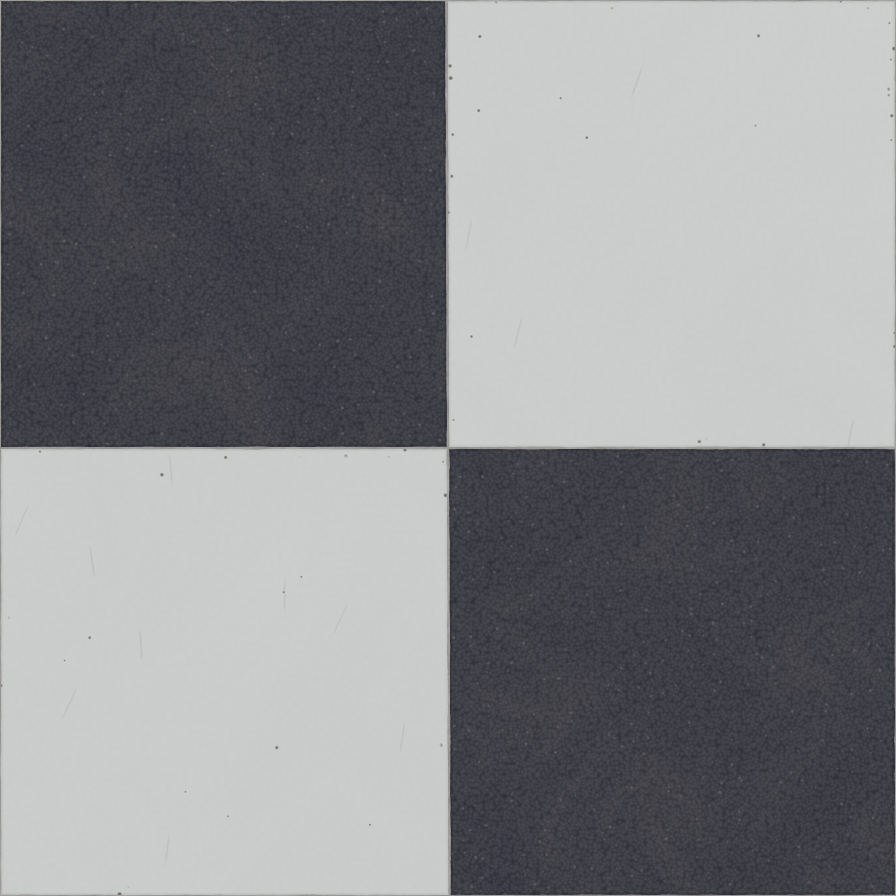
Give the GLSL for this pattern, as a WebGL 1 fragment shader.

```glsl
precision highp float;

uniform vec2 u_resolution;

vec2 hash2(vec2 p) {
  vec3 q = fract(p.xyx * vec3(0.1031, 0.1030, 0.0973));
  q += dot(q, q.yzx + 33.33);
  return fract((q.xx + q.yz) * q.zy);
}

// xy: offset to the nearest cell point, z: random id of that cell
vec3 cellular(vec2 p) {
  vec2 base = floor(p);
  vec3 nearest = vec3(9.0, 9.0, 0.0);
  for (int j = -1; j <= 1; j++) {
    for (int i = -1; i <= 1; i++) {
      vec2 cell = base + vec2(float(i), float(j));
      vec2 offset = p - cell - hash2(cell);
      if (dot(offset, offset) < dot(nearest.xy, nearest.xy)) {
        nearest = vec3(offset, hash2(cell + 71.0).x);
      }
    }
  }
  return nearest;
}

// Soft irregular blotches, roughly -1 to 1
float mottle(vec2 p) {
  float sum = 0.0;
  float weight = 0.5;
  for (int i = 0; i < 5; i++) {
    p += 0.7 * sin(p.yx * 1.3 + float(i) * 2.1);
    sum += weight * sin(p.x) * sin(p.y);
    p = mat2(0.8, 0.6, -0.6, 0.8) * p * 1.8 + 1.7;
    weight *= 0.75;
  }
  return sum;
}

// Round spot in a share of the cells, sized in canvas units
float spots(vec2 uv, float scale, float share, float radius, float pixel) {
  vec3 cell = cellular(uv * scale);
  float size = radius * (0.5 + cell.z / share);
  float spot = 1.0 - smoothstep(size - pixel, size + pixel, length(cell.xy) / scale);
  return spot * step(cell.z, share);
}

vec3 darkTile(vec2 uv, float pixel) {
  float blotch = mottle(uv * 19.0);
  float grain = 0.5 - length(cellular(uv * 250.0).xy);
  float coarse = 0.5 - length(cellular(uv * 110.0 + 40.0).xy);
  vec3 color = vec3(0.238, 0.240, 0.268);
  color += 0.085 * grain + 0.035 * coarse;
  color += blotch * vec3(0.020, 0.017, 0.009);
  float speck = spots(uv + 3.0, 75.0, 0.25, 0.0011, pixel);
  return mix(color, vec3(0.46, 0.45, 0.44), 0.5 * speck);
}

vec3 lightTile(vec2 uv, float edge, float pixel) {
  vec3 color = vec3(0.790, 0.802, 0.793);
  color += 0.004 * mottle(uv * 9.0) + 0.008 * (uv.y - 0.5);
  color += 0.010 * (0.5 - length(cellular(uv * 170.0).xy));

  // Pits, more of them beside the joints
  float pit = spots(uv + 5.0, 22.0, 0.10, 0.0012, pixel);
  float rimPit = spots(uv + 9.0, 70.0, 0.12, 0.0014, pixel);
  pit = max(pit, rimPit * (1.0 - smoothstep(0.006, 0.012, edge)));
  color = mix(color, vec3(0.36, 0.34, 0.32), 0.75 * pit);

  // Faint hairline scratches
  vec3 cell = cellular(uv * 12.0 + 17.0);
  float across = abs(cell.x + cell.y * (cell.z * 6.0 - 0.5)) / 12.0;
  float scratch = (1.0 - smoothstep(0.0, 0.0008 + pixel, across))
    * (1.0 - smoothstep(0.12, 0.25, abs(cell.y))) * step(cell.z, 0.16);
  return color - 0.045 * scratch;
}

void main() {
  float pixel = 1.0 / min(u_resolution.x, u_resolution.y);
  vec2 uv = gl_FragCoord.xy / u_resolution;

  // Two by two tiles, the middle joint leaning slightly
  vec2 grid = uv * 2.0;
  grid.x += 0.007 * (uv.y - 0.5) * sin(3.14159 * uv.x);
  vec2 inTile = fract(grid);
  vec2 border = min(inTile, 1.0 - inTile) * 0.5;
  float edge = min(border.x, border.y);
  float isDark = mod(floor(grid.x) + floor(grid.y), 2.0);

  vec3 color = isDark > 0.5 ? darkTile(uv, pixel) : lightTile(uv, edge, pixel);
  color *= 1.0 - mix(0.05, 0.22, isDark) * (1.0 - smoothstep(0.001, 0.005, edge));

  // Thin joint with a slightly ragged outline
  float halfWidth = 0.0014 + 0.0004 * mottle(uv * 60.0);
  float joint = 1.0 - smoothstep(halfWidth - 0.5 * pixel, halfWidth + 0.5 * pixel, edge);
  vec3 grout = vec3(0.61, 0.605, 0.60) + 0.06 * mottle(uv * 45.0 + 8.0);
  gl_FragColor = vec4(mix(color, grout, joint), 1.0);
}
```
